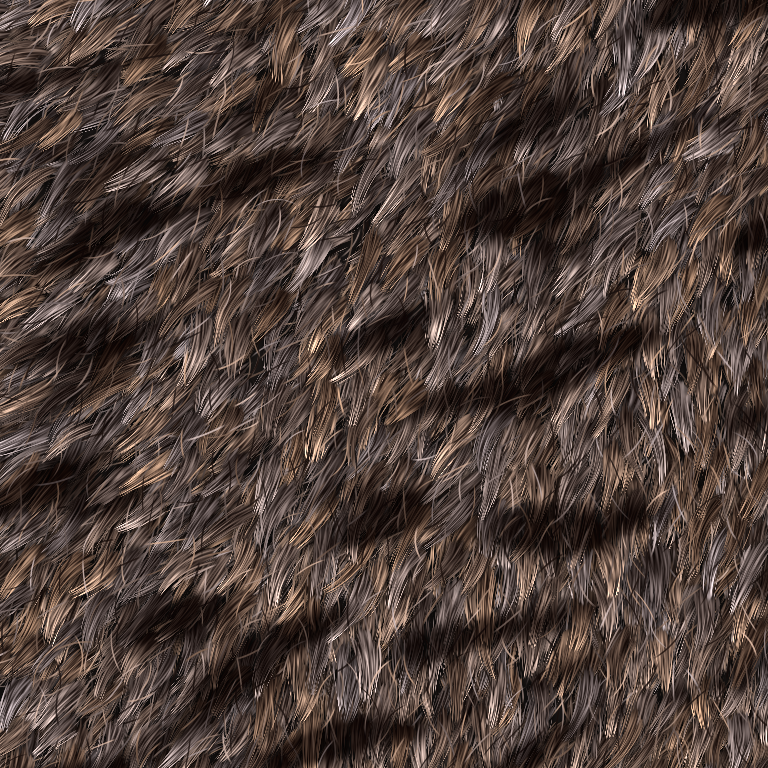
Reproduce this texture procedurally as a WebGL 1 fragment shader.

```glsl
precision highp float;
// Shaggy brown animal fur: overlapping pointed tufts with loose hairs and dark gaps.
uniform vec2 u_resolution;

#define TUFT_CELL 0.056
#define TUFT_LENGTH 0.120
#define TUFT_WIDTH 0.021
#define STRANDS 7.0
#define HAIR_CELL 0.045
#define HAIR_LENGTH 0.066
#define HAIR_WIDTH 0.0010
#define SHADOW 0.42
#define GAP_DEPTH 0.72
#define BRIGHTNESS 1.0

vec4 hash4(vec2 cell, float seed) {
  vec4 h = fract(vec4(cell.xyx, seed) * vec4(0.1031, 0.1030, 0.0973, 0.1099));
  h += dot(h, h.wzxy + 33.33);
  return fract((h.xxyz + h.yzzw) * h.zywx);
}

vec2 gradientAt(vec2 cell) {
  float a = 6.2832 * hash4(cell, 3.7).x;
  return vec2(cos(a), sin(a));
}

float gradientNoise(vec2 p) {
  vec2 i = floor(p), f = p - i;
  vec2 w = f * f * f * (f * (f * 6.0 - 15.0) + 10.0);
  vec2 e = vec2(1.0, 0.0);
  float low = mix(dot(gradientAt(i), f), dot(gradientAt(i + e), f - e), w.x);
  float high = mix(dot(gradientAt(i + e.yx), f - e.yx), dot(gradientAt(i + 1.0), f - 1.0), w.x);
  return mix(low, high, w.y);
}

// Angle pointing from the tips to the roots: slanted at left, steeper at right.
float flowAngle(vec2 p) {
  return 0.90 + 0.55 * p.x - 0.25 * p.y + 0.8 * gradientNoise(p * 3.0 + 5.0);
}

// Long, gently rising bands where the coat parts.
float gapAmount(vec2 p) {
  vec2 q = vec2(p.x * 5.0, (p.y - 0.35 * p.x) * 13.0);
  return smoothstep(0.02, 0.40, gradientNoise(q + 11.0));
}

// Brown ramp; warmth runs from cool grey-brown to tan.
vec3 furColor(float tone, float warmth) {
  vec3 brown = max(vec3(1.0, 0.92, 0.88) * tone - vec3(0.0, 0.03, 0.036), 0.02);
  return brown * mix(vec3(0.96, 1.0, 1.07), vec3(1.08, 0.97, 0.83), warmth);
}

// Local frame: x runs toward the root, y across, with a parabolic bend.
vec2 strandFrame(vec2 d, float angle, float bend) {
  float c = cos(angle), s = sin(angle);
  vec2 q = vec2(dot(d, vec2(c, s)), dot(d, vec2(-s, c)));
  q.y += bend * q.x * q.x;
  return q;
}

vec3 paintTufts(vec3 color, vec2 p, float layer, float gap) {
  vec2 grid = p / TUFT_CELL + layer * vec2(0.37, 0.61);
  vec2 base = floor(grid);
  for (int j = -1; j <= 1; j++) {
    for (int i = -1; i <= 1; i++) {
      vec2 cell = base + vec2(float(i), float(j));
      vec4 r = hash4(cell, layer + 1.3);
      vec4 k = hash4(cell, layer + 21.7);
      vec2 d = (grid - cell - 0.5 - 0.5 * (r.xy - 0.5)) * TUFT_CELL;
      float angle = flowAngle(p - d) + 0.6 * (r.z - 0.5);
      vec2 q = strandFrame(d, angle, 9.0 * (r.w - 0.5));
      float u = 0.5 - q.x / (TUFT_LENGTH * mix(0.7, 1.0, k.x));
      float v = q.y / (TUFT_WIDTH * mix(0.7, 1.2, k.y));
      if (u < 0.0 || u > 1.0 || abs(v) > 1.8) continue;

      // Two strand sets cross as they gather at the tip.
      float across = v / mix(1.15, 0.5, u) * STRANDS;
      float strand = max(
        gradientNoise(vec2(across + 1.5 * u, u * 2.5) + r.xy * 90.0),
        gradientNoise(vec2(across - 2.5 * u, u * 2.0) + r.zw * 90.0));
      strand = clamp(0.5 + 0.95 * strand, 0.0, 1.0);

      float profile = smoothstep(0.0, 0.3, u) * pow(1.0 - u, 0.65);
      float ends = smoothstep(0.0, 0.12, u) * smoothstep(1.0, 0.92, u);
      float edge = profile - abs(v);
      float cover = ends * smoothstep(0.0, 0.22, edge + 0.9 * (strand - 0.55));
      float shade = ends * smoothstep(-0.6, 0.3, edge);
      float tone = (0.05 + 0.80 * pow(strand, 1.6)) * mix(0.5, 1.25, u) * mix(0.7, 1.3, k.z);
      color *= 1.0 - SHADOW * shade;
      color = mix(color, furColor(tone * (1.0 - GAP_DEPTH * gap), k.w), cover);
    }
  }
  return color;
}

vec3 paintHairs(vec3 color, vec2 p, float layer, float gap) {
  float blur = 0.6 / u_resolution.y;
  vec2 grid = p / HAIR_CELL + layer * vec2(0.43, 0.29);
  vec2 base = floor(grid);
  for (int j = -1; j <= 1; j++) {
    for (int i = -1; i <= 1; i++) {
      vec2 cell = base + vec2(float(i), float(j));
      vec4 r = hash4(cell, layer + 41.1);
      vec4 k = hash4(cell, layer + 67.9);
      vec2 d = (grid - cell - 0.5 - 0.5 * (r.xy - 0.5)) * HAIR_CELL;
      float angle = flowAngle(p - d) + 1.5 * (r.z - 0.5);
      vec2 q = strandFrame(d, angle, 22.0 * (r.w - 0.5));
      float along = abs(q.x) / (0.5 * HAIR_LENGTH * mix(0.6, 1.0, k.x));
      float width = HAIR_WIDTH * mix(0.7, 1.2, k.y);
      float cover = smoothstep(width + blur, width - blur, abs(q.y)) * smoothstep(1.0, 0.5, along);
      float tone = k.z < 0.3 ? 0.10 : mix(0.35, 0.95, k.z * k.z);
      color = mix(color, furColor(tone * (1.0 - 0.5 * gap), k.w), 0.8 * cover);
    }
  }
  return color;
}

void main() {
  vec2 p = gl_FragCoord.xy / u_resolution.y;
  float gap = gapAmount(p);
  vec3 color = vec3(0.10, 0.085, 0.08);
  for (int n = 0; n < 4; n++) {
    float layer = float(n);
    color = paintTufts(color, p, layer, gap);
    color = paintHairs(color, p, layer * 2.0, gap);
    color = paintHairs(color, p, layer * 2.0 + 1.0, gap);
  }
  gl_FragColor = vec4(color * BRIGHTNESS, 1.0);
}
```
